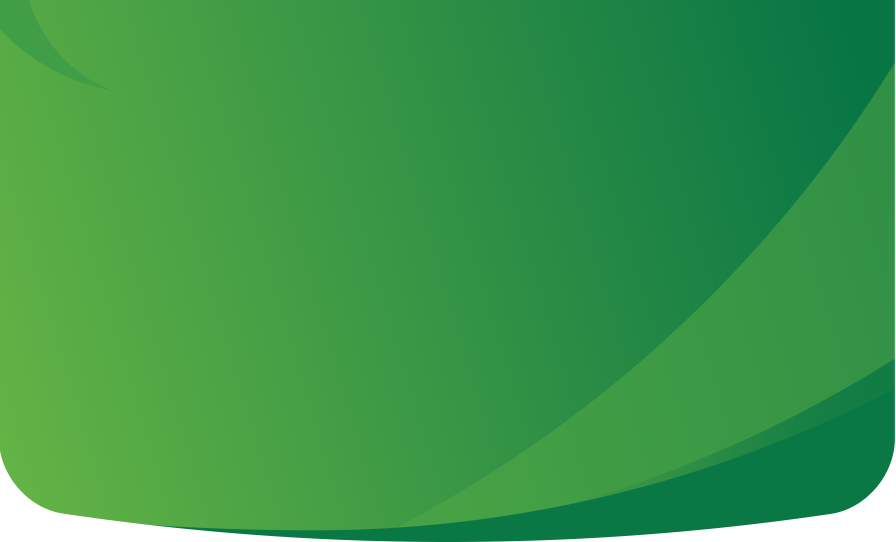
A Shadertoy shader for this background:

```glsl
// A green card with rounded lower corners and a bowed base on white.
// Large circles cut the sweeping ribbons and the small leaf, each filled
// with a linear gradient; edges are smoothed over about one pixel.

#define ASPECT 1.6516
#define CORNER_RADIUS 0.118
#define LEFT_FLATTENING 0.3
#define LIME vec3(0.40, 0.71, 0.27)
#define FOREST vec3(0.03, 0.46, 0.27)
#define BASE_GREEN vec3(0.04, 0.47, 0.27)
#define RIBBON_LIGHT vec3(0.28, 0.635, 0.27)
#define RIBBON_DARK vec3(0.19, 0.565, 0.27)
#define LEAF_GREEN vec3(0.25, 0.62, 0.28)
#define PAPER vec3(1.0)

float circle(vec2 p, vec2 center, float radius) {
    return length(p - center) - radius;
}

// Coverage of the negative side of a distance
float fill(float d) {
    return clamp(0.5 - d * iResolution.y, 0.0, 1.0);
}

// Intersection of two shapes with a rounded corner
float roundedIntersection(float a, float b, float r) {
    vec2 q = vec2(a, b) + r;
    return length(max(q, 0.0)) - r + min(max(q.x, q.y), 0.0);
}

float cardDistance(vec2 p) {
    float sides = abs(p.x - 0.8237) - 0.8258;
    float base = circle(p, vec2(0.8258, 4.826), 4.826);
    return roundedIntersection(sides, base, CORNER_RADIUS);
}

// Large arc under the main panel, flatter towards the left
float panelDistance(vec2 p) {
    const vec2 center = vec2(0.5806, 2.3376);
    p.x += LEFT_FLATTENING * max(center.x - p.x, 0.0);
    return circle(p, center, 2.316);
}

// Crescent in the upper left corner
float leafDistance(vec2 p) {
    float outer = circle(p, vec2(0.2753, 1.2022), 0.3759);
    float inner = circle(p, vec2(0.3006, 1.0727), 0.2574);
    return max(max(outer, -inner), p.x - 0.23);
}

void mainImage(out vec4 fragColor, in vec2 fragCoord) {
    vec2 p = fragCoord / iResolution.xy * vec2(ASPECT, 1.0);

    // Main panel gradient, lime at lower left to forest at upper right
    float slope = clamp((p.x + 0.3 * p.y) / 1.84, 0.0, 1.0);
    vec3 panel = mix(LIME, FOREST, slope);
    panel = mix(panel, LEAF_GREEN, fill(leafDistance(p)));

    // Broad ribbon outside the upper arc
    float along = clamp((p.x + 0.3 * p.y - 0.85) / 1.0, 0.0, 1.0);
    vec3 ribbon = mix(RIBBON_LIGHT, RIBBON_DARK, along);
    float upperArc = circle(p, vec2(-0.372, 2.1275), 2.373);
    panel = mix(panel, ribbon, fill(-upperArc));

    // Thin fold along the ribbon's lower edge
    float foldShade = smoothstep(1.0, 1.65, p.x);
    vec3 fold = mix(vec3(0.24, 0.60, 0.27), vec3(0.07, 0.485, 0.27), foldShade);
    float foldArc = circle(p, vec2(0.4054, 2.3041), 2.3262);
    panel = mix(panel, fold, fill(-foldArc));

    // Panel over the dark base, card over the paper
    vec3 card = mix(BASE_GREEN, panel, fill(panelDistance(p)));
    vec3 color = mix(PAPER, card, fill(cardDistance(p)));
    fragColor = vec4(color, 1.0);
}
```
